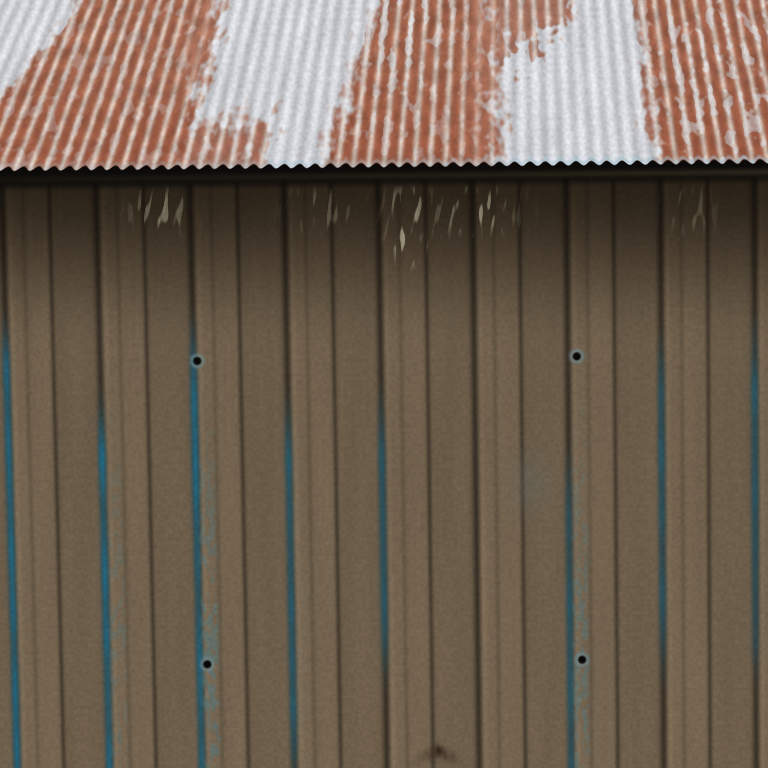
Give the GLSL for this texture, as a WebGL 1 fragment shader.

```glsl
precision highp float;
// Rusty corrugated roof above a weathered brown panelled metal wall.
uniform vec2 u_resolution;

#define RIDGES 50.0
#define PANEL_WIDTH 0.1224
#define RUST_RAGGED 0.055
#define GRAIN 0.055
#define WALL_COLOR vec3(0.445, 0.382, 0.304)
#define SHADE_COLOR vec3(0.17, 0.137, 0.095)
#define ZINC_COLOR vec3(0.84, 0.85, 0.87)
#define RUST_COLOR vec3(0.67, 0.46, 0.38)
#define BLUE_COLOR vec3(0.13, 0.39, 0.49)
#define PALE_COLOR vec3(0.72, 0.70, 0.60)

const float TAU = 6.28318;

vec2 gradientAt(vec2 cell) {
  float a = TAU * fract(sin(dot(cell, vec2(127.1, 311.7))) * 43758.5);
  return vec2(cos(a), sin(a));
}

float noise(vec2 p) {
  vec2 i = floor(p), f = fract(p);
  vec2 w = f * f * f * (f * (f * 6.0 - 15.0) + 10.0);
  vec2 o = vec2(1.0, 0.0);
  float low = mix(dot(gradientAt(i), f), dot(gradientAt(i + o.xy), f - o.xy), w.x);
  float high = mix(dot(gradientAt(i + o.yx), f - o.yx), dot(gradientAt(i + 1.0), f - 1.0), w.x);
  return 1.4 * mix(low, high, w.y);
}

float band(float x, float a, float b, float soft) {
  return smoothstep(a - soft, a + soft, x) * (1.0 - smoothstep(b - soft, b + soft, x));
}

float bump(float x, float center, float width) {
  float d = (x - center) / width;
  return exp(-d * d);
}

// Roof: e is the position along the eave, t rises from 0 at the eave to 1.
vec3 roof(float e, float t) {
  float wave = cos(TAU * RIDGES * e);
  float ragged = noise(vec2(e * 55.0, t * 7.0)) + 0.6 * noise(vec2(e * 130.0, t * 22.0));
  float r = e + RUST_RAGGED * 0.4 * ragged;
  float rust = band(r, -0.08 + 0.1 * t, 0.235, 0.012);
  rust = max(rust, band(r, 0.2, 0.34, 0.012) * (1.0 - smoothstep(0.16, 0.36, t + 0.15 * ragged)) * 0.85);
  rust = max(rust, band(r, 0.415 + 0.055 * t, 0.648, 0.016));
  rust = max(rust, smoothstep(0.84, 0.865, r));
  float patchTop = 0.55 + (e - 0.65) * 2.5 + 0.22 * ragged;
  rust = max(rust, 0.85 * band(e, 0.645, 0.76, 0.008) * smoothstep(patchTop, patchTop + 0.12, t));
  float flakes = smoothstep(0.12, 0.5, ragged + 0.25 * wave);
  float mixedZone = 0.3 + 0.5 * bump(e, 0.51, 0.06) * t + 0.3 * smoothstep(0.84, 0.9, e);
  rust *= 1.0 - flakes * mixedZone;

  vec3 zinc = ZINC_COLOR * (0.96 + 0.08 * wave + 0.05 * noise(vec2(e * 40.0, t * 3.0)));
  float depth = 0.5 + 0.5 * wave;
  vec3 rusty = mix(RUST_COLOR * vec3(0.90, 0.80, 0.74), vec3(0.80, 0.72, 0.67), depth * depth);
  float solid = bump(e, 0.625, 0.025) + bump(e, 0.215, 0.025) * smoothstep(0.2, 0.7, t);
  rusty = mix(rusty, RUST_COLOR * 1.02, 0.65 * min(solid, 1.0));
  rusty *= 1.0 + 0.16 * noise(vec2(e * 90.0, t * 12.0));
  rusty = mix(rusty, vec3(0.58, 0.30, 0.21), 0.4 * (1.0 - depth) * (1.0 - smoothstep(0.1, 0.7, t)));
  return mix(zinc, rusty, rust);
}

// Wall: down is the distance from the top edge of the canvas.
vec3 wall(vec2 p, float down, float px) {
  float lean = mix(0.028, 0.003, p.x) * (down - 0.27);
  float u = (p.x - lean - 0.003) / PANEL_WIDTH;
  float k = floor(u + 0.5);
  float side = (u - k) * PANEL_WIDTH;
  float f = fract(u);
  vec3 col = mix(SHADE_COLOR, WALL_COLOR, smoothstep(0.215, 0.46, down));
  col *= 1.0 + 0.08 * (down - 0.6) + 0.035 * noise(vec2(u * 6.0, down * 4.0));
  col *= 1.0 - 0.06 * band(f, 0.5, 0.97, 0.02);

  // Folds and seams
  float soft = 0.002 + px;
  float shade = 0.50 * bump(side, 0.0, soft + 0.0017);
  shade += 0.36 * bump((f - 0.5) * PANEL_WIDTH, 0.0, soft);
  shade += 0.13 * bump((f - 0.22) * PANEL_WIDTH, 0.0, soft);
  col *= 1.0 - shade;
  col *= 1.0 + 0.10 * bump(side, 0.008, 0.004);

  // Blue paint exposed along the seams and in worn patches
  float start = 0.5 - 0.05 * cos(0.5 * TAU * k) + 0.3 * bump(k, 5.2, 1.1) - 0.1 * bump(k, 7.0, 0.4);
  float end = 1.12 - 0.27 * smoothstep(2.0, 4.0, k) + 0.2 * bump(k, 6.0, 0.4);
  float worn = noise(vec2(k * 7.3, down * 16.0));
  float streak = band(down, start, end, 0.06) * bump(side, -0.0005, 0.0035 + px);
  streak *= mix(0.95, 0.62, smoothstep(1.5, 4.0, k)) * (0.9 + 0.35 * worn);
  col = mix(col, BLUE_COLOR, clamp(streak * (1.0 - bump(k, 5.0, 0.4)), 0.0, 1.0));
  float speck = noise(vec2(p.x * 150.0, down * 65.0)) + 0.6 * noise(vec2(p.x * 60.0, down * 15.0));
  float area = bump(k, 1.7, 0.9) + 0.75 * bump(k, 6.0, 0.4);
  area *= band(side, 0.003, 0.025, 0.005) * smoothstep(0.43, 0.85, down);
  col = mix(col, vec3(0.34, 0.45, 0.46), 0.72 * area * smoothstep(-0.2, 0.5, speck));
  col = mix(col, vec3(0.38, 0.42, 0.40), 0.3 * bump(p.x, 0.69, 0.025) * bump(down, 0.63, 0.035));

  // Pale scratches below the eave
  float scratch = noise(vec2(p.x * 145.0 + 12.0 * down, down * 27.0));
  float cluster = bump(p.x, 0.21, 0.035) * 0.65 + bump(p.x, 0.53, 0.022) + bump(p.x, 0.62, 0.045) * 0.8;
  cluster += 0.4 * bump(p.x, 0.42, 0.04) + 0.3 * bump(p.x, 0.9, 0.03);
  float reach = 0.30 + 0.045 * bump(p.x, 0.53, 0.03);
  cluster *= band(down, 0.25, reach, 0.014);
  col = mix(col, PALE_COLOR, 0.75 * min(cluster, 1.0) * smoothstep(0.18, 0.48, scratch));

  // Bolt holes with pale rims
  for (int i = 0; i < 4; i++) {
    float right = mod(float(i), 2.0), lower = floor(float(i) * 0.5);
    vec2 hole = vec2(mix(0.257, 0.751, right) + mix(0.013, 0.007, right) * lower,
                     mix(0.470, 0.865, lower) - 0.006 * right);
    float d = length(vec2(p.x, down) - hole);
    col = mix(col, vec3(0.42, 0.52, 0.54), 0.65 * bump(d, 0.0075, 0.002 + px * 0.5));
    col = mix(col, vec3(0.035), 1.0 - smoothstep(0.0045 - px, 0.0055 + px, d));
  }

  // Small dirt mark at the foot
  vec2 q = vec2(p.x - 0.57, down - 0.977 - 0.5 * abs(p.x - 0.57));
  float dirt = bump(q.x, 0.0, 0.022) * bump(q.y, 0.0, 0.008);
  return mix(col, vec3(0.17, 0.12, 0.08), dirt * (0.6 + 0.4 * speck));
}

void main() {
  vec2 p = gl_FragCoord.xy / u_resolution;
  float px = 1.0 / min(u_resolution.x, u_resolution.y);
  float down = 1.0 - p.y;
  float eave = 0.220 - 0.010 * p.x;
  float t = (eave - down) / 0.215;
  float e = (p.x - 0.085 * t) / (1.0 - 0.129 * t);
  float lip = eave + 0.0028 * cos(TAU * RIDGES * e);

  // Wall, then the dark fascia, then the roof sheet
  vec3 col = wall(p, down, px);
  float below = down - eave;
  vec3 fascia = mix(vec3(0.045, 0.04, 0.035), vec3(0.17, 0.15, 0.10), bump(below, 0.014, 0.005) * (0.3 + 0.6 * p.x));
  col = mix(fascia, col, smoothstep(0.016, 0.032, below));
  vec3 sheet = roof(e, t);
  sheet = mix(sheet, vec3(0.62, 0.75, 0.82), 0.6 * bump(down, lip - 0.003, 0.0025) * (0.4 + 0.6 * p.x));
  col = mix(sheet, col, smoothstep(-px, px, down - lip));

  float grain = noise(p * 210.0) + 0.5 * noise(p * 95.0 + 31.0);
  gl_FragColor = vec4(clamp(col * (1.0 + GRAIN * grain), 0.0, 1.0), 1.0);
}
```
